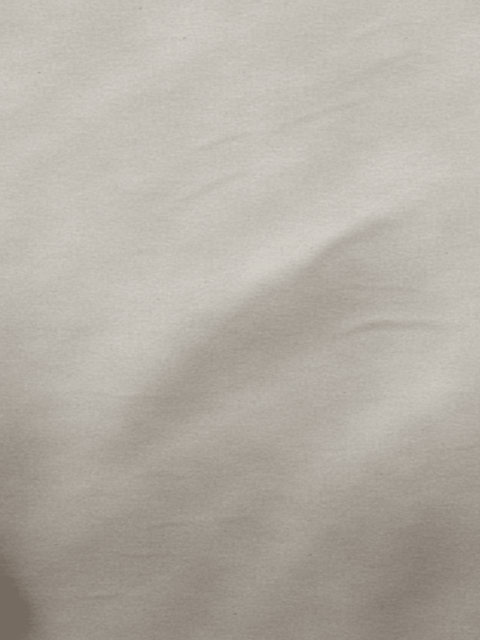
Give the GLSL for this texture, as a WebGL 1 fragment shader.

```glsl
precision highp float;
uniform vec2 u_resolution;

const vec3 SHADOW = vec3(0.46, 0.42, 0.38);
const vec3 LIGHT = vec3(0.79, 0.775, 0.745);
const float MEAN_TONE = 0.72;
const float DRAPE_CONTRAST = 1.25;
const int WRINKLES = 14;

vec2 hash2(vec2 p) {
  vec2 k = vec2(dot(p, vec2(127.1, 311.7)), dot(p, vec2(269.5, 183.3)));
  return fract(sin(k) * 43758.5);
}

float cornerSlope(vec2 cell, vec2 f, vec2 corner) {
  return dot(hash2(cell + corner) * 2.0 - 1.0, f - corner);
}

float gradientNoise(vec2 p) {
  vec2 i = floor(p), f = p - i;
  vec2 s = f * f * f * (f * (f * 6.0 - 15.0) + 10.0);
  float low = mix(cornerSlope(i, f, vec2(0, 0)), cornerSlope(i, f, vec2(1, 0)), s.x);
  float high = mix(cornerSlope(i, f, vec2(0, 1)), cornerSlope(i, f, vec2(1, 1)), s.x);
  return mix(low, high, s.y);
}

float fbm(vec2 p) {
  float sum = 0.0, gain = 1.0;
  for (int i = 0; i < 4; i++) {
    sum += gain * gradientNoise(p);
    p = p * 2.03 + 17.3;
    gain *= 0.5;
  }
  return sum;
}

vec2 toLocal(vec2 p, vec2 center, float angle, vec2 radii) {
  float c = cos(angle), s = sin(angle);
  vec2 d = p - center;
  return vec2(c * d.x + s * d.y, c * d.y - s * d.x) / radii;
}

float softBlob(vec2 p, vec2 center, float angle, vec2 radii) {
  vec2 q = toLocal(p, center, angle, radii);
  return exp(-dot(q, q));
}

// Dark valley with a lit ridge above it, fading towards both ends
float crease(vec2 p, vec2 center, float angle, vec2 size) {
  vec2 q = toLocal(p, center, angle, size);
  q.y += 0.5 * q.x * q.x;
  float ridge = q.y - 1.9;
  return (0.5 * exp(-0.5 * ridge * ridge) - exp(-q.y * q.y)) * exp(-q.x * q.x);
}

// Broad light and shade of the draped cloth
float drape(vec2 p) {
  float tone = mix(0.45, 0.90, smoothstep(0.02, 0.68, p.y));
  tone += 0.10 * softBlob(p, vec2(0.43, 0.60), 0.54, vec2(0.14, 0.045));
  tone += 0.15 * softBlob(p, vec2(0.17, 0.38), 1.30, vec2(0.17, 0.08));
  tone += 0.20 * softBlob(p, vec2(0.62, 0.37), 0.75, vec2(0.15, 0.055));
  tone += 0.10 * softBlob(p, vec2(0.44, 0.14), 0.90, vec2(0.15, 0.04));
  tone -= 0.19 * softBlob(p, vec2(0.48, 0.51), 0.54, vec2(0.22, 0.065));
  tone -= 0.12 * softBlob(p, vec2(0.28, 0.41), 0.95, vec2(0.15, 0.05));
  tone -= 0.12 * softBlob(p, vec2(0.63, 0.09), 1.10, vec2(0.13, 0.06));
  tone -= 0.10 * softBlob(p, vec2(0.0, 0.27), 1.57, vec2(0.20, 0.06));
  tone -= 0.36 * softBlob(p, vec2(0.0, 0.05), -1.25, vec2(0.14, 0.04));
  return MEAN_TONE + DRAPE_CONTRAST * (tone - MEAN_TONE);
}

float scatteredWrinkles(vec2 p, float aspect) {
  float sum = 0.0;
  for (int i = 0; i < WRINKLES; i++) {
    float n = float(i);
    vec2 place = hash2(vec2(n, 3.7)), form = hash2(vec2(n, 9.2));
    float row = (n + place.y) / float(WRINKLES);
    vec2 size = vec2(mix(0.025, 0.09, form.x), mix(0.003, 0.006, form.y));
    float angle = mix(-0.12, 0.45, form.y);
    sum += mix(0.03, 0.09, place.y) * crease(p, vec2(place.x * aspect, row), angle, size);
  }
  return sum;
}

// Fine uneven threads, slightly longer across than down
float weave(vec2 p) {
  float thread = gradientNoise(p * vec2(135.0, 230.0));
  float fiber = gradientNoise(p * vec2(210.0, 260.0) + 41.0);
  float slub = gradientNoise(p * vec2(26.0, 170.0) + 83.0);
  return 0.105 * thread + 0.10 * fiber + 0.06 * slub;
}

void main() {
  vec2 p = gl_FragCoord.xy / u_resolution.y;
  float aspect = u_resolution.x / u_resolution.y;
  vec2 sway = vec2(gradientNoise(p * 5.0), gradientNoise(p * 5.0 + 31.0));
  vec2 bent = p + 0.035 * sway + 0.008 * gradientNoise(p * 19.0);

  float tone = drape(bent);
  tone += 0.17 * crease(bent, vec2(0.56, 0.625), 0.56, vec2(0.10, 0.013));
  tone += 0.10 * crease(bent, vec2(0.41, 0.54), 0.55, vec2(0.10, 0.018));
  tone += 0.11 * crease(bent, vec2(0.61, 0.485), 0.18, vec2(0.09, 0.007));
  tone += scatteredWrinkles(bent, aspect);

  // Soft rumples along the diagonal, then cloth grain and rare dark flecks
  tone += 0.13 * fbm(toLocal(p, vec2(0.0), 0.5, vec2(0.20, 0.09)));
  tone += 0.05 * fbm(p * vec2(14.0, 34.0) + 5.0);
  tone += weave(p);
  float fleck = gradientNoise(p * vec2(75.0, 110.0) + 7.0);
  tone -= 0.20 * smoothstep(0.48, 0.66, fleck);

  gl_FragColor = vec4(mix(SHADOW, LIGHT, clamp(tone, 0.0, 1.08)), 1.0);
}
```
